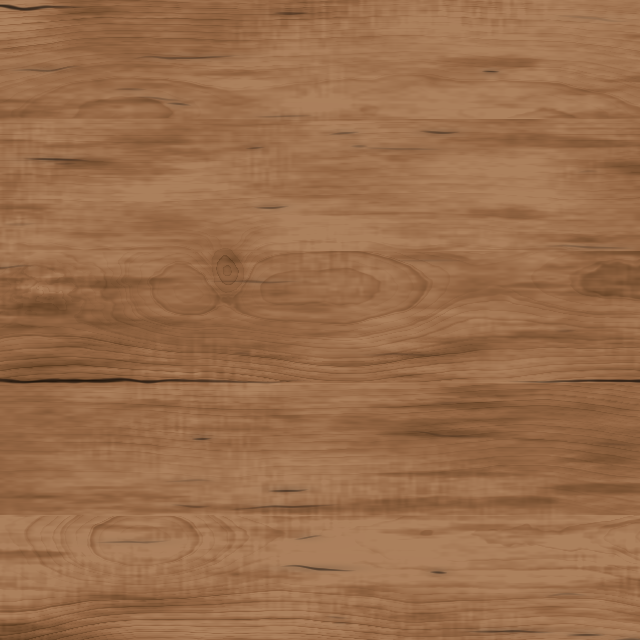
Write a Shadertoy shader that draws this texture.

```glsl
const int FLECK_COUNT = 44;
const vec2 KNOT = vec2(0.355, 0.577);
// Ring count, arch centre, bend and contrast, from the bottom plank up
const vec4 FIGURE[5] = vec4[5](
    vec4(13.0, 0.85, 4.2, 0.16), vec4(9.0, -0.4, 2.2, 0.08),
    vec4(12.0, 0.80, 3.6, 0.14), vec4(10.0, -0.3, 1.6, 0.06),
    vec4(14.0, 0.0, 2.4, 0.14));
const float PLANK_TONE[5] = float[5](0.004, -0.012, -0.008, 0.012, 0.004);

float hash(vec2 p) {
    vec3 q = fract(vec3(p.xyx) * 0.1031);
    q += dot(q, q.yzx + 33.33);
    return fract((q.x + q.y) * q.z);
}

float noise(vec2 p) {
    vec2 i = floor(p), f = fract(p);
    f = f * f * (3.0 - 2.0 * f);
    float low = mix(hash(i), hash(i + vec2(1, 0)), f.x);
    float high = mix(hash(i + vec2(0, 1)), hash(i + vec2(1, 1)), f.x);
    return mix(low, high, f.y);
}

float fbm(vec2 p) {
    float sum = 0.0, amplitude = 0.5;
    for (int i = 0; i < 4; i++, amplitude *= 0.5) {
        sum += amplitude * noise(p);
        p = p * 2.03 + 11.7;
    }
    return sum / 0.9375;
}

float blob(vec2 p, vec2 centre, vec2 radii) {
    vec2 d = (p - centre) / radii;
    return exp(-dot(d, d));
}

// Tapered dark split along the grain
float streak(vec2 p, vec2 centre, float halfLength, float thickness, float slope) {
    vec2 d = p - centre;
    d.y -= slope * d.x + 0.006 * (noise(vec2(p.x * 26.0, centre.y * 90.0)) - 0.5);
    float taper = max(1.0 - pow(abs(d.x) / halfLength, 2.0), 0.0);
    float width = thickness * taper * (0.5 + noise(vec2(p.x * 60.0, centre.y * 50.0)));
    return taper * (1.0 - smoothstep(0.2 * width, width + 0.0018, abs(d.y)));
}

float scatteredFlecks(vec2 p) {
    float dark = 0.0;
    for (int i = 0; i < FLECK_COUNT; i++) {
        float id = float(i) * 7.31 + 3.0;
        vec2 centre = vec2(hash(vec2(id, 1.0)), 1.0 - pow(hash(vec2(id, 2.0)), 1.3));
        float size = 0.015 + 0.075 * pow(hash(vec2(id, 3.0)), 2.0);
        float slope = 0.12 * (hash(vec2(id, 4.0)) - 0.5);
        float strength = mix(0.15, 0.75, hash(vec2(id, 5.0)));
        float halo = 0.25 * blob(p, centre, vec2(size, 0.006));
        dark = max(dark, strength * max(streak(p, centre, size, 0.0014, slope), halo));
    }
    return dark;
}

// Growth rings: a soft darkening that ends in a thin dark line
float ringLine(float height) {
    float phase = fract(height);
    float fall = 1.0 - smoothstep(0.93, 1.0, phase);
    float line = 0.35 * smoothstep(0.2, 0.92, phase) + 0.65 * smoothstep(0.76, 0.93, phase);
    float strength = mix(0.3, 1.0, hash(vec2(floor(height), 5.0)));
    return line * fall * strength * (1.0 - smoothstep(0.4, 1.0, fwidth(height)));
}

vec3 woodColour(float tone) {
    const vec3 deep = vec3(0.37, 0.24, 0.13);
    const vec3 middle = vec3(0.58, 0.398, 0.262);
    const vec3 pale = vec3(0.67, 0.50, 0.36);
    vec3 lower = mix(deep, middle, clamp((tone - 0.37) / 0.21, 0.0, 1.0));
    return mix(lower, pale, clamp((tone - 0.58) / 0.09, 0.0, 1.0));
}

void mainImage(out vec4 fragColor, in vec2 fragCoord) {
    vec2 uv = fragCoord / iResolution.xy;
    // Planks
    float level = uv.y * 4.85 + 0.05;
    int row = clamp(int(level), 0, 4);
    float across = level - float(row);
    vec2 seed = vec2(17.3, 9.1) * float(row);
    vec4 figure = FIGURE[row];
    // Arched ring field, bent by the knot and burl
    float knotRadius = length((uv - KNOT) / vec2(0.027, 0.038)) + 0.5 * fbm(uv * 35.0) - 0.25;
    float knot = 1.0 - smoothstep(0.7, 1.2, knotRadius);
    float burl = blob(uv, vec2(0.07, 0.55), vec2(0.13, 0.04));
    float arch = across - figure.y;
    float height = figure.x * arch * arch + 2.0 * exp(-knotRadius * knotRadius * 0.4);
    height += figure.z * noise(vec2(uv.x * 4.5, across * 1.3) + seed);
    height += (0.5 + 4.0 * burl) * fbm(uv * vec2(14.0, 24.0));
    float presence = smoothstep(0.3, 0.65, fbm(uv * vec2(3.0, 9.0) + seed + 40.0));
    float rings = ringLine(height) + 0.35 * ringLine(height * 2.7 + 0.4);
    // Grain, stains and cross ripple
    float stain = fbm(uv * vec2(4.0, 12.0) + seed) - 0.5;
    float smudge = smoothstep(0.55, 0.80, fbm(uv * vec2(5.0, 46.0) + seed + 90.0));
    float thread = smoothstep(0.60, 0.90, noise(uv * vec2(8.0, 115.0) + seed + 30.0));
    float fibre = noise(uv * vec2(10.0, 160.0) + seed) - 0.5;
    float fineFibre = noise(uv * vec2(65.0, 250.0)) - 0.5;
    float rippleArea = smoothstep(0.42, 0.70, fbm(uv * vec2(4.0, 9.0) + 70.0));
    float ripple = noise(uv * vec2(170.0, 55.0)) - 0.5;
    float tone = 0.637 + PLANK_TONE[row] + 0.20 * stain - 0.10 * smudge;
    tone += 0.040 * fibre + 0.042 * fineFibre + 0.055 * ripple * rippleArea;
    tone -= 0.040 * thread * presence;
    tone -= (figure.w * mix(0.4, 1.0, presence) + 0.06 * burl) * rings * (1.0 - knot);
    tone -= knot * (0.03 + 0.15 * ringLine(knotRadius * 3.0 + 0.3));
    tone -= 0.08 * blob(uv, KNOT + vec2(0.008, 0.015), vec2(0.016, 0.018));
    tone -= 0.15 * burl * smoothstep(0.35, 0.7, fbm(uv * vec2(12.0, 34.0)));
    // Long splits at the joints, then small flecks
    float split = streak(uv, vec2(0.12, 0.404), 0.37, 0.0024, 0.004);
    split = max(split, streak(uv, vec2(0.99, 0.403), 0.20, 0.0018, -0.01));
    split = max(split, streak(uv, vec2(0.02, 0.989), 0.12, 0.0025, -0.02));
    tone -= 0.07 * blob(uv, vec2(0.15, 0.404), vec2(0.28, 0.009));
    tone -= 0.14 * blob(uv, vec2(0.05, 0.0), vec2(0.22, 0.018));
    vec3 colour = woodColour(tone) * (1.0 - 0.66 * max(split, scatteredFlecks(uv)));
    fragColor = vec4(colour, 1.0);
}
```
